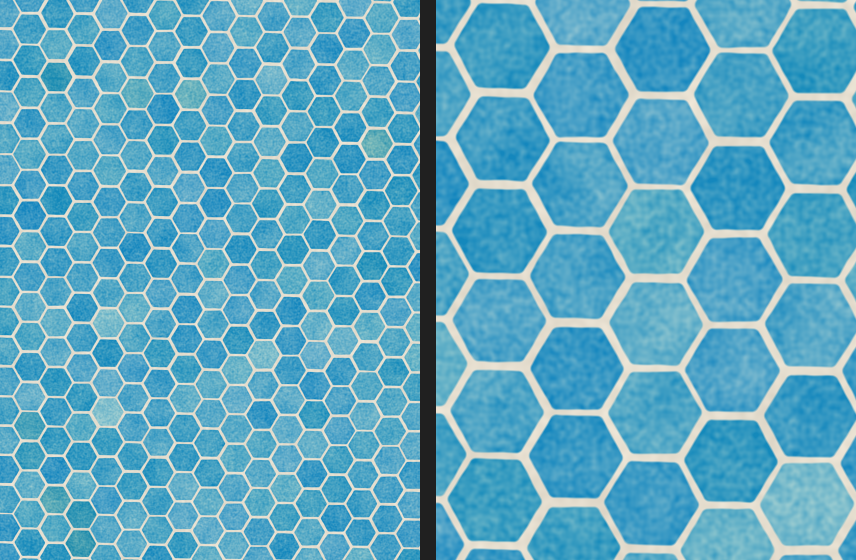
Left, the full canvas; right, a detail of the centre.
Give the GLSL for this pattern, as a WebGL 1 fragment shader.

```glsl
precision highp float;
// Blue mottled hexagonal mosaic tiles set in cream grout.

uniform vec2 u_resolution;

#define ROWS 17.55        // tile rows per canvas height, at the top
#define ROW_GROWTH 0.95   // extra rows gained toward the bottom
#define COLUMN 0.0484     // column spacing in canvas heights, at the top
#define COLUMN_LOSS 0.0031
#define GAP 0.042         // half the grout width, in row pitches
#define ROUNDING 0.07
#define JITTER 0.028
#define SPECKLE 0.62
#define DEEP vec3(0.10, 0.545, 0.740)
#define PALE vec3(0.56, 0.775, 0.810)
#define GROUT vec3(0.90, 0.87, 0.81)

const vec2 LATTICE = vec2(1.7320508, 1.0);

vec2 hash2(vec2 p) {
  p = vec2(dot(p, vec2(127.1, 311.7)), dot(p, vec2(269.5, 183.3)));
  return fract(sin(p) * 43758.55);
}

// Gradient noise, roughly -0.5 to 0.5
float noise(vec2 p) {
  vec2 i = floor(p);
  vec2 f = p - i;
  vec2 w = f * f * f * (f * (f * 6.0 - 15.0) + 10.0);
  vec2 e = vec2(0.0, 1.0);
  float a = dot(hash2(i) * 2.0 - 1.0, f);
  float b = dot(hash2(i + e.yx) * 2.0 - 1.0, f - e.yx);
  float c = dot(hash2(i + e) * 2.0 - 1.0, f - e);
  float d = dot(hash2(i + e.yy) * 2.0 - 1.0, f - e.yy);
  return mix(mix(a, b, w.x), mix(c, d, w.x), w.y);
}

// Signed distance to a flat-topped hexagon of the given apothem
float hexagon(vec2 p, float apothem) {
  const vec3 k = vec3(-0.8660254, 0.5, 0.5773503);
  p = abs(p);
  p -= 2.0 * min(dot(k.xy, p), 0.0) * k.xy;
  p -= vec2(clamp(p.x, -k.z * apothem, k.z * apothem), apothem);
  return length(p) * sign(p.y);
}

// Canvas to tile space: one row pitch per unit, slightly in perspective
vec2 tileSpace(vec2 fragment) {
  vec2 p = fragment / u_resolution.y;
  p.y = 1.0 - p.y;
  float column = (p.x - 0.0534) / (COLUMN - COLUMN_LOSS * p.y);
  float row = -0.906 + (ROWS + ROW_GROWTH * p.y) * p.y - 0.012 * column;
  return vec2(column * 0.8660254, row);
}

// Centre of the nearest tile, from two interleaved rectangular grids
vec2 nearestCentre(vec2 p) {
  vec2 a = floor(p / LATTICE + 0.5) * LATTICE;
  vec2 b = (floor(p / LATTICE) + 0.5) * LATTICE;
  vec2 da = p - a;
  vec2 db = p - b;
  return dot(da, da) < dot(db, db) ? a : b;
}

vec3 glaze(vec2 p, vec2 id, vec2 random, float edge) {
  // Tone of the whole tile, then clouds inside it, then fine grain
  float tone = 0.43 + 0.46 * (random.x - 0.5) + 0.18 * noise(id * 0.17 + 4.3);
  tone += 0.24 * smoothstep(0.90, 1.0, random.y);
  tone += 0.36 * noise(p * 1.6 + random * 37.0);
  float grain = 0.55 * noise(p * 8.0) + 0.65 * noise(p * 14.0 + 9.7);
  tone += SPECKLE * grain;
  // Thinner speckle and deeper colour along the rim
  tone -= 0.10 * smoothstep(-0.10, 0.0, edge);
  vec3 colour = mix(DEEP, PALE, clamp(tone, -0.05, 1.1));
  // A few tiles lean green, others lean blue
  float lean = hash2(id + 51.0).x;
  return colour + vec3(0.0, -0.018, 0.02) * (0.6 - lean)
    + vec3(0.03, 0.0, -0.06) * smoothstep(0.96, 1.0, lean);
}

void main() {
  vec2 p = tileSpace(gl_FragCoord.xy);
  float pixel = (ROWS + ROW_GROWTH) / u_resolution.y;

  vec2 centre = nearestCentre(p);
  vec2 id = floor(centre / LATTICE * 2.0 + 0.5);
  vec2 random = hash2(id + 17.0);

  // Hand-set tiles: small shifts, turns and size changes
  vec2 local = p - centre - JITTER * (hash2(id + 3.0) - 0.5);
  float turn = 0.05 * (random.y - 0.5);
  local += turn * vec2(-local.y, local.x);
  float apothem = 0.5 - GAP + 0.014 * (hash2(id + 29.0).x - 0.5);
  float edge = hexagon(local, apothem - ROUNDING) - ROUNDING;
  edge += 0.012 * noise(p * 5.0 + 2.6);

  // Grout with faint stains
  vec3 grout = GROUT + 0.05 * noise(p * 1.3 + 7.1) + 0.05 * noise(p * 9.0);
  vec3 tile = glaze(p, id, random, edge);
  float soft = max(0.75 * pixel, 0.016);
  float cover = 1.0 - smoothstep(-soft, soft, edge);
  gl_FragColor = vec4(clamp(mix(grout, tile, cover), 0.0, 1.0), 1.0);
}
```
